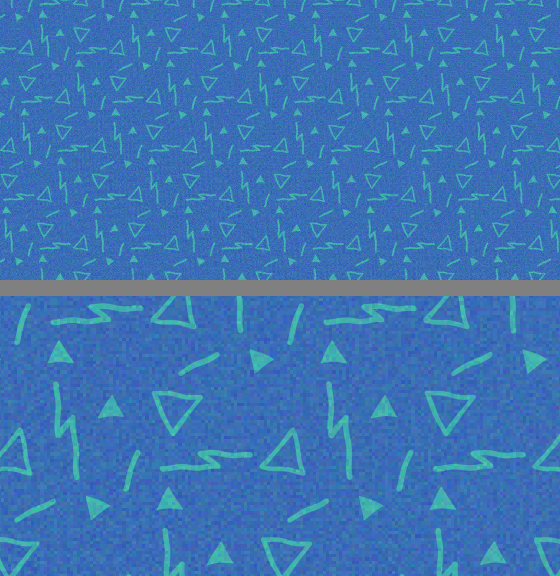
Top, the full canvas; bottom, a detail of the centre.
Reproduce this pattern procedurally as a Shadertoy shader.

```glsl
// Teal hand-drawn triangles, zigzags and dashes scattered on a grainy blue ground.

const float UNITS = 576.0;                  // design units per canvas height
const vec2  ORIGIN = vec2(384.0, 192.0);    // motif origin, from the top left
const vec2  PERIOD = vec2(187.2, 100.5);    // repeat size
const float ROW_SHIFT = 74.9;               // sideways step of each row
const float STROKE = 1.9;                   // half width of dashes and zigzags
const float OUTLINE = 1.6;                  // half width of triangle outlines
const float ROUNDING = 0.5;                 // softened corners of solid triangles
const float WOBBLE = 0.6;                   // unevenness of the hand
const float GRAIN_CELLS = 256.0;            // grain cells per canvas height
const vec3  GROUND = vec3(0.228, 0.430, 0.712);
const vec3  TEAL = vec3(0.26, 0.70, 0.68);
const vec3  GRAIN = vec3(0.10, 0.10, 0.10); // independent grain per channel
const vec3  TINT = vec3(-0.01, 0.08, -0.06); // shared green to blue drift

vec4 hash4(vec2 cell) {
    vec4 seed = dot(cell, vec2(127.1, 311.7)) + vec4(0.0, 17.3, 41.9, 73.7);
    return fract(sin(seed) * 43758.5453);
}

// Offset from the nearest copy of a centre on the sheared lattice
vec2 nearest(vec2 p, vec2 centre) {
    vec2 d = p - centre;
    float row = floor(d.y / PERIOD.y + 0.5);
    d -= row * vec2(ROW_SHIFT, PERIOD.y);
    d.x -= PERIOD.x * floor(d.x / PERIOD.x + 0.5);
    return d + WOBBLE * sin(d.yx * vec2(0.21, 0.27) + centre);
}

float segment(vec2 p, vec2 a, vec2 b) {
    vec2 ap = p - a, ab = b - a;
    return length(ap - ab * clamp(dot(ap, ab) / dot(ab, ab), 0.0, 1.0));
}

float zigzag(vec2 p, vec2 a, vec2 b, vec2 c, vec2 d) {
    return min(segment(p, a, b), min(segment(p, b, c), segment(p, c, d))) - STROKE;
}

float side(vec2 p, vec2 a, vec2 b) {
    return (b.x - a.x) * (p.y - a.y) - (b.y - a.y) * (p.x - a.x);
}

// Signed distance to a triangle, negative inside
float triangle(vec2 p, vec2 a, vec2 b, vec2 c) {
    float edge = min(segment(p, a, b), min(segment(p, b, c), segment(p, c, a)));
    vec3 s = vec3(side(p, a, b), side(p, b, c), side(p, c, a)) * sign(side(c, a, b));
    return min(s.x, min(s.y, s.z)) > 0.0 ? -edge : edge;
}

float motif(vec2 p) {
    // Zigzags
    float d = zigzag(nearest(p, vec2(46, 92)),
        vec2(-7, -31), vec2(-6, 4), vec2(4, -9), vec2(7, 32));
    d = min(d, zigzag(nearest(p, vec2(141, 113)),
        vec2(-30, 5), vec2(8, 4), vec2(-3, -5.5), vec2(31, -3.5)));

    // Dashes
    d = min(d, segment(nearest(p, vec2(90, 120)), vec2(4, -12), vec2(-4, 12)) - STROKE);
    d = min(d, segment(nearest(p, vec2(24, 147)), vec2(-12, 6), vec2(12, -6.5)) - STROKE);

    // Outlined triangles
    float outlined = abs(triangle(nearest(p, vec2(120, 78)),
        vec2(-15, -12), vec2(17, -8), vec2(-2, 17)));
    outlined = min(outlined, abs(triangle(nearest(p, vec2(195, 108)),
        vec2(6, -16), vec2(-15, 9), vec2(13, 13))));
    d = min(d, outlined - OUTLINE);

    // Solid triangles
    float solid = triangle(nearest(p, vec2(76.5, 77)),
        vec2(0, -8), vec2(-8.5, 6), vec2(8.5, 5));
    solid = min(solid, triangle(nearest(p, vec2(116, 140)),
        vec2(0, -8), vec2(-8.5, 6), vec2(8.5, 5.5)));
    solid = min(solid, triangle(nearest(p, vec2(66, 145)),
        vec2(-6, -8), vec2(9, -1), vec2(-4, 8)));
    return min(d, solid - ROUNDING);
}

void mainImage(out vec4 fragColor, in vec2 fragCoord) {
    vec2 uv = fragCoord / iResolution.y;
    vec2 p = vec2(uv.x, 1.0 - uv.y) * UNITS - ORIGIN;
    float pixel = UNITS / iResolution.y;

    float ink = smoothstep(0.7 * pixel, -0.7 * pixel, motif(p));
    vec3 color = mix(GROUND, TEAL, ink);

    // Fine coloured grain over ground and shapes
    vec4 grain = hash4(floor(uv * GRAIN_CELLS)) - 0.5;
    color += GRAIN * grain.rgb + TINT * grain.a;

    fragColor = vec4(color, 1.0);
}
```
